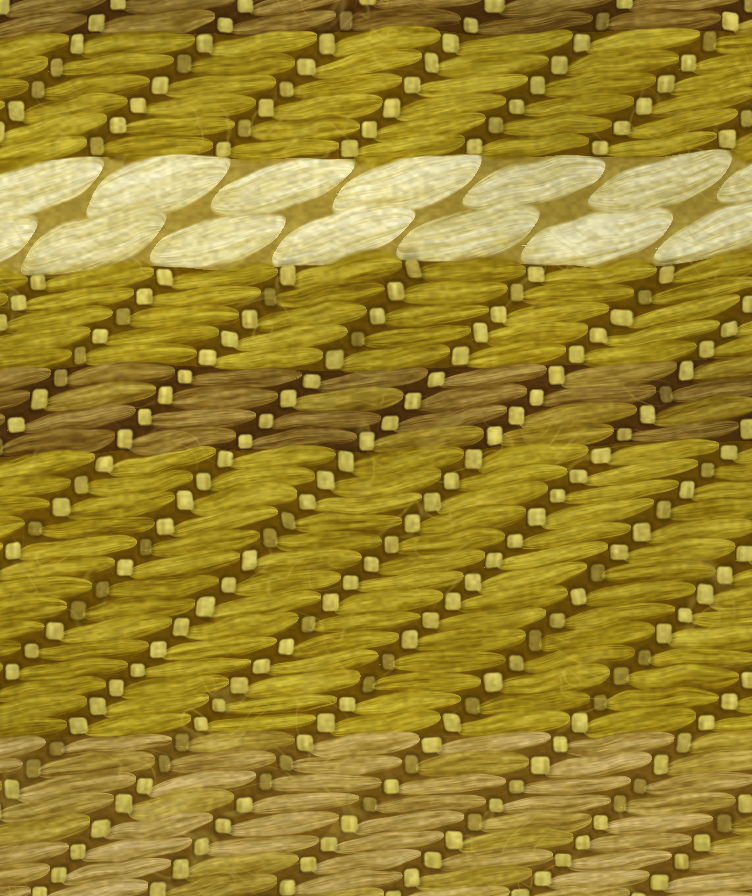
Give the GLSL for this texture, as a Shadertoy shader.

```glsl
// Handwoven striped twill: slanted wool floats in mustard, cream, brown and tan, stepped by pale warp stitches.

const float REPEATS = 6.0;        // stitches across the canvas
const float ASPECT = 0.84;        // canvas width over height
const float ROWS = 44.0;          // thin rows per canvas height
const float STEP = 0.1667;        // sideways move of the stitch per row
const float PHASE = 0.22;
const float STITCH = 0.16;        // stitch width, in repeats
const float CREAM_ROW = 31.0;     // first of the thick rows
const float CREAM_COUNT = 2.0;
const float CREAM_HEIGHT = 0.121;
const float TAN_END = 8.0;        // band limits, in rows from below
const float BROWN_START = 22.0;
const float BROWN_END = 26.0;
const float TOP_BROWN = 39.0;

// Each yarn: shadow, body, light
const mat3 MUSTARD = mat3(0.40, 0.29, 0.03, 0.60, 0.51, 0.09, 0.76, 0.69, 0.22);
const mat3 BROWN = mat3(0.30, 0.19, 0.05, 0.49, 0.38, 0.13, 0.67, 0.57, 0.29);
const mat3 TAN = mat3(0.44, 0.32, 0.08, 0.64, 0.54, 0.24, 0.81, 0.71, 0.46);
const mat3 CREAM = mat3(0.62, 0.53, 0.20, 0.80, 0.75, 0.47, 0.92, 0.89, 0.70);
const vec3 WARP = vec3(0.80, 0.75, 0.38);
const vec3 WARP_DARK = vec3(0.55, 0.46, 0.12);
const vec3 FUZZ = vec3(0.77, 0.70, 0.33);

float hash(vec2 p) {
    vec3 q = fract(p.xyx * 0.1031);
    q += dot(q, q.yzx + 33.33);
    return fract((q.x + q.y) * q.z);
}

float noise(vec2 p) {
    vec2 i = floor(p), f = fract(p);
    f = f * f * (3.0 - 2.0 * f);
    return mix(mix(hash(i), hash(i + vec2(1, 0)), f.x),
               mix(hash(i + vec2(0, 1)), hash(i + vec2(1, 1)), f.x), f.y);
}

// Height to row number, with the thick rows stretched
float rowCoord(float y) {
    float thick = clamp(y - CREAM_ROW / ROWS, 0.0, CREAM_HEIGHT);
    return (y - thick) * ROWS + thick / CREAM_HEIGHT * CREAM_COUNT;
}

bool isCream(float row) {
    return row >= CREAM_ROW && row < CREAM_ROW + CREAM_COUNT;
}

mat3 yarn(float row, float pick) {
    if (isCream(row)) return CREAM;
    float blend = 0.6 * smoothstep(0.55, 1.0, pick);
    if (row < TAN_END) return TAN * (1.0 - blend) + MUSTARD * blend;
    if ((row >= BROWN_START && row < BROWN_END) || row >= TOP_BROWN)
        return BROWN * (1.0 - blend) + MUSTARD * blend;
    return MUSTARD;
}

vec3 ramp(mat3 c, float tone) {
    return tone < 0.5 ? mix(c[0], c[1], max(tone, 0.0) * 2.0)
                      : mix(c[1], c[2], min(tone * 2.0 - 1.0, 1.0));
}

void mainImage(out vec4 fragColor, in vec2 fragCoord) {
    vec2 p = fragCoord / iResolution.xy * vec2(ASPECT, 1.0);

    // Uneven hand tension
    vec2 w = p + 0.014 * (vec2(noise(p * 8.0), noise(p * 7.0 + 40.0)) - 0.5);
    w += 0.005 * (vec2(noise(p * 28.0 + 9.0), noise(p * 30.0 + 70.0)) - 0.5);
    w.y -= 0.012 * (p.x - 0.42);

    float rc = rowCoord(w.y);
    float base = floor(rc);
    vec3 color = yarn(base, 0.0)[0];
    vec3 stitchColor = WARP;
    float stitchMask = 0.0;

    // Neighbouring rows overlap, the lower one on top
    for (int k = 1; k >= -1; k--) {
        float row = base + float(k);
        float q = rc - row - 0.5;
        bool cream = isCream(row);
        float x = w.x * REPEATS / ASPECT - row * STEP - PHASE;
        if (cream) x -= 0.35 * row + 0.3 * q;
        vec2 id = vec2(floor(x), row) + 100.0;
        float u = fract(x), h = hash(id), g = hash(id + 57.0);

        // Weft float: a tapered, tilted bundle of strands
        float gap = cream ? 0.04 : STITCH * 0.7;
        float t = clamp((u - gap) / (1.0 - gap), 0.0, 1.0);
        float halfHeight = (0.50 + 0.2 * h) * pow(4.0 * t * (1.0 - t), 0.36) + 0.001;
        float tilt = cream ? 0.35 : 0.5 + 0.4 * (g - 0.5);
        float d = (q - tilt * (t - 0.5)) / halfHeight;
        float cover = smoothstep(1.0, 0.78, abs(d));
        float slope = cream ? 3.2 : 1.2;
        float across = d * (cream ? 5.0 : 2.6) - slope * t + h * 30.0;
        float strands = noise(vec2(x * 2.5, across));
        float fibres = noise(vec2(x * 9.0 + g * 20.0, across * 3.2));
        float tone = 0.12 + 0.50 * sqrt(max(1.0 - d * d, 0.0)) + 0.12 * d;
        tone += 0.55 * (strands - 0.5) + 0.40 * (fibres - 0.5) + 0.22 * (g - 0.5);
        if (cream) tone += 0.15;
        color = mix(color, ramp(yarn(row, h), tone), cover);

        // Warp stitch: a small rounded pad of upright threads
        vec2 s = vec2((u - STITCH * 0.5) / STITCH, q - 0.12 * (h - 0.5));
        vec2 size = vec2(0.37, 0.40) + 0.12 * (vec2(g, h) - 0.5);
        float pad = length(max(abs(s) - size + 0.2, 0.0)) - 0.2;
        float mask = smoothstep(0.07, -0.07, pad);
        mask *= cream ? 0.2 : mix(0.45, 1.0, smoothstep(0.05, 0.4, g));
        float ridge = noise(vec2(s.x * 5.0 + h * 20.0, s.y * 1.5));
        float light = 0.75 + 0.5 * (ridge - 0.5) + 0.35 * s.y - 1.2 * s.x * s.x;
        color *= 1.0 - 0.22 * smoothstep(0.3, 0.0, pad) * (1.0 - mask) * float(!cream);
        if (mask > stitchMask) {
            stitchMask = mask;
            stitchColor = mix(WARP_DARK, WARP * 1.06, clamp(light, 0.0, 1.0));
        }
    }
    color = mix(color, stitchColor, stitchMask);

    // Stray hairs, fine grain and soft light patches
    vec2 bend = p * 38.0 + 2.5 * noise(p * 20.0);
    float hair = smoothstep(0.08, 0.0, abs(noise(bend * vec2(0.7, 1.4)) - 0.5));
    color = mix(color, FUZZ, 0.28 * hair * smoothstep(0.35, 0.8, noise(p * 14.0 + 5.0)));
    color *= 1.0 + 0.16 * (noise(p * vec2(170.0, 260.0)) - 0.5);
    color *= 0.99 + 0.14 * (noise(p * 5.0 + 21.0) - 0.5);
    fragColor = vec4(clamp(color, 0.0, 1.0), 1.0);
}
```
